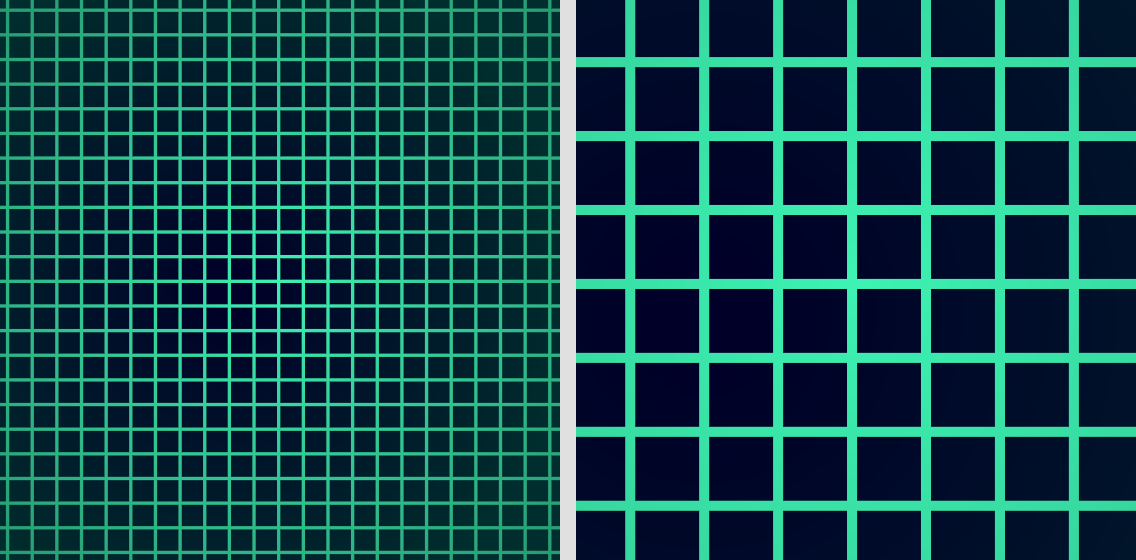
Left: the whole. Right: its middle third, enlarged.
Reproduce this pattern procedurally as a WebGL 2 fragment shader.

```glsl
#version 300 es
precision highp float;

uniform vec2 u_resolution;
out vec4 fragColor;

const float CELLS = 22.72;
const vec2 GRID_ORIGIN = vec2(0.0135);
const float LINE_WIDTH = 0.006;

const vec3 LINE_COLOR = vec3(0.24, 0.95, 0.70);
const vec2 GLOW_CENTER = vec2(0.5);
const float GLOW_FALLOFF = 0.52;

const vec3 INNER_COLOR = vec3(0.0, 0.0, 0.155);
const vec3 OUTER_COLOR = vec3(0.0, 0.175, 0.175);
const vec2 DARK_CENTER = vec2(0.41, 0.48);
const float DARK_RADIUS = 0.03;
const float OUTER_RADIUS = 0.61;

// Distance to the nearest grid line, in canvas units
float gridDistance(vec2 p) {
    vec2 cell = (p - GRID_ORIGIN) * CELLS;
    vec2 toLine = abs(fract(cell + 0.5) - 0.5) / CELLS;
    return min(toLine.x, toLine.y);
}

// Dark off-center pool that turns teal outward
vec3 background(vec2 p) {
    float r = distance(p, DARK_CENTER);
    float t = clamp((r - DARK_RADIUS) / (OUTER_RADIUS - DARK_RADIUS), 0.0, 1.0);
    return mix(INNER_COLOR, OUTER_COLOR, t);
}

// Lines dim away from the center
vec3 lineColor(vec2 p) {
    return LINE_COLOR * (1.0 - GLOW_FALLOFF * distance(p, GLOW_CENTER));
}

void main() {
    float canvasSize = min(u_resolution.x, u_resolution.y);
    vec2 p = gl_FragCoord.xy / canvasSize;
    float pixel = 1.0 / canvasSize;

    // Coverage ramps over one pixel at each edge
    float edge = gridDistance(p) - 0.5 * LINE_WIDTH;
    float coverage = clamp(0.5 - edge / pixel, 0.0, 1.0);

    fragColor = vec4(mix(background(p), lineColor(p), coverage), 1.0);
}
```
